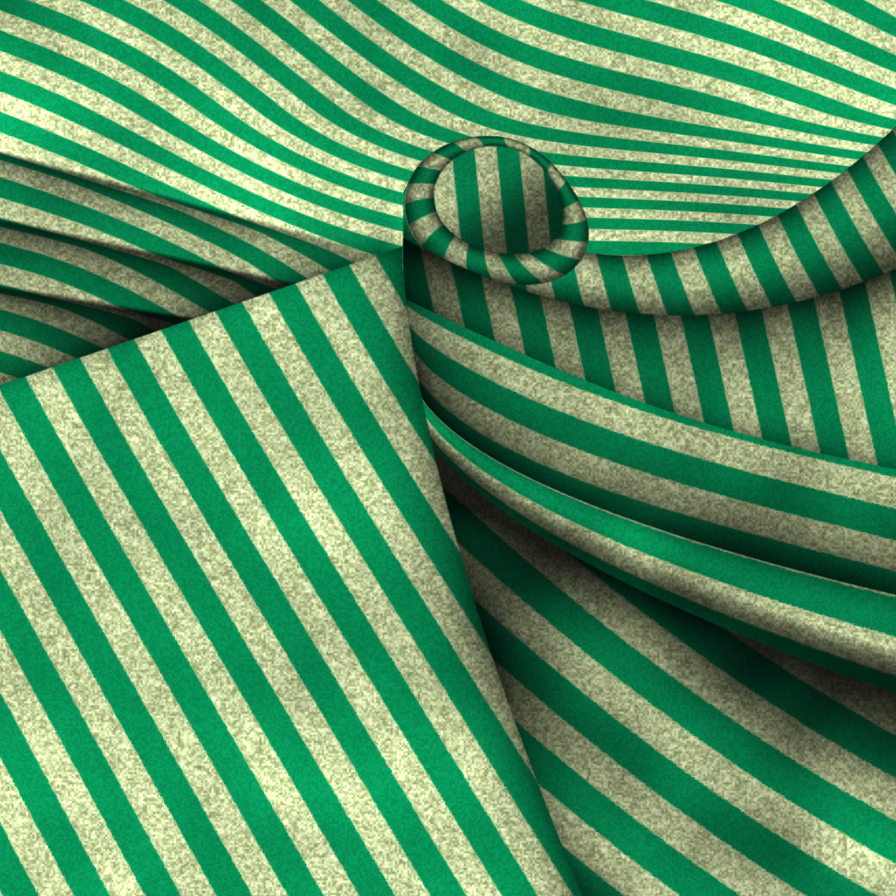
Give the GLSL for this texture, as a Shadertoy shader.

```glsl
// Draped cloth with woven green and metallic gold stripes, gathered into a curl.
// Each sheet has its own stripe phase and fold shading; sheets are layered back
// to front along smooth curves, and grain from hashed noise gives the gold sheen.
const float TAU = 6.2831853;

float hash(vec2 p) {
    vec3 h = fract(vec3(p.xyx) * 0.1031);
    h += dot(h, h.yzx + 33.33);
    return fract((h.x + h.y) * h.z);
}

float noise(vec2 p) {
    vec2 i = floor(p), f = fract(p);
    f = f * f * (3.0 - 2.0 * f);
    return mix(mix(hash(i), hash(i + vec2(1, 0)), f.x),
               mix(hash(i + vec2(0, 1)), hash(i + vec2(1, 1)), f.x), f.y);
}

// Striped weave: green is centred on whole values of the phase.
vec3 cloth(vec2 p, float phase, float shade) {
    float grain = noise(p * 430.0);
    float glint = noise(p * vec2(210.0, 270.0) + 40.0);
    float wave = cos(TAU * phase) + 0.2 * (grain - 0.5);
    float width = max(fwidth(wave), 0.04);
    vec3 green = vec3(0.03, 0.55, 0.33) * (0.91 + 0.18 * grain);
    vec3 gold = mix(vec3(0.50, 0.56, 0.37), vec3(1.03, 1.07, 0.84),
                    0.6 * grain + 0.4 * glint);
    return mix(gold, green, smoothstep(-width, width, wave)) * pow(max(shade, 0.25), 1.5);
}

float cover(float d) { return smoothstep(-0.0015, 0.0015, d); }

// Darkness that fades with distance below an overlapping edge.
float shadow(float d, float reach) { return exp(-max(d, 0.0) / reach); }

void mainImage(out vec4 fragColor, in vec2 fragCoord) {
    vec2 p = fragCoord / iResolution.xy;
    p.y = 1.0 - p.y; // measure downward from the top edge
    float x = p.x, y = p.y;
    float soft = 0.6 * noise(p * 7.0) + 0.4 * noise(p * 17.0) - 0.5;
    float along = max(x - 0.455, 0.0), right = x - 0.45;

    // Edges between the sheets
    float panelTop = 0.43 - 0.345 * x;
    float panelSide = 0.449 + 0.33 * pow(max(y - 0.28, 0.0), 1.5);
    float rimTop = 0.285 - 1.6 * (x - 0.7) * (x - 0.7);
    float rimEnd = 0.352 - 0.9 * (x - 0.76) * (x - 0.76);
    float bandEnd = 0.335 + 0.34 * along + 0.025 * sin(along * 5.5);
    float lipTop = 0.395 + 0.36 * pow(along, 0.48);
    float foldEnd = 0.43 + 0.48 * pow(along, 0.55);

    // Back sheet: diagonal stripes that level out at the right
    float bend = 0.45 * pow(max(x - 0.55, 0.0), 1.6) * (0.4 + 0.6 * smoothstep(0.0, 0.28, y));
    float phase = (y - 0.57 * x + 0.02 * sin(9.0 * x + 3.0 * y) + bend
                   + 0.2 * x * smoothstep(0.12, 0.3, y)) / 0.048;
    float shade = 1.0 + 0.25 * soft + 0.07 * sin(14.0 * (y - 0.4 * x));
    float leftFade = 1.0 - smoothstep(0.25, 0.46, x);
    for (int i = 0; i < 3; i++) { // creases at the left
        float d = y - (0.17 + 0.075 * float(i) + (0.27 - 0.05 * float(i)) * x);
        phase += 0.4 * smoothstep(0.0, 0.012, d) * leftFade;
        shade -= 0.6 * leftFade * smoothstep(-0.004, 0.004, d) * shadow(d, 0.032);
    }
    shade -= 0.4 * shadow(panelTop - y, 0.025) * (1.0 - smoothstep(0.42, 0.46, x));
    vec3 color = cloth(p, phase, shade);

    // Rounded rim sweeping out of the curl
    float t = clamp((y - rimTop) / (rimEnd - rimTop), 0.0, 1.0);
    vec3 sheet = cloth(p, (x - 0.3 * (y - 0.3) * (1.0 + 4.0 * (x - 0.7))) / 0.057,
                       0.46 + 0.46 * sin(0.5 * TAU * pow(t, 0.8)) + 0.2 * soft);
    color = mix(color, sheet, cover(min(right, y - max(rimTop, 0.215 - 2.0 * right))));

    // Curl: hollow with dark upright stripes, ringed by a thick uneven lip
    vec2 e = (p - vec2(0.555, 0.237)) / vec2(0.102, 0.081);
    e.y -= 0.2 * e.x;
    float r = length(e) + 0.05 * sin(3.0 * e.x + 2.0 * e.y), angle = atan(e.y, e.x);
    sheet = cloth(p, (x - 0.1 * y) / 0.05,
                  0.45 + 0.45 * smoothstep(0.5, -0.7, e.x + e.y) + 0.2 * soft);
    color = mix(color, sheet, cover((1.0 - r) * 0.09));
    float thick = 0.3 + 0.18 * e.y - 0.08 * e.x;
    float lip = clamp((r - 1.0 + thick) / thick, 0.0, 1.0);
    sheet = cloth(p, angle * 11.0 / TAU + 0.9 * r, 0.45 + 0.42 * sin(0.5 * TAU * lip));
    color = mix(color, sheet, cover(min(1.0 - r, r - 1.0 + thick) * 0.09));

    // Hanging band with nearly upright stripes
    shade = 0.97 - 0.6 * shadow(y - rimEnd, 0.04) - 0.3 * shadow(bandEnd - y, 0.02)
          - 0.35 * shadow(right, 0.06) + 0.3 * soft;
    sheet = cloth(p, (x - 0.22 * (y - 0.35)) / 0.061 + 0.3, shade);
    color = mix(color, sheet, cover(min(right, y - rimEnd)));

    // Upper fold fanning out, sinking into the recess above the next lip
    t = (y - bandEnd) / max(lipTop - bandEnd, 0.02);
    shade = 0.95 + 0.3 * soft - 0.55 * shadow(lipTop - y, 0.05) - 0.3 * shadow(right, 0.07);
    sheet = cloth(p, t * 2.0 + 0.1 + 0.05 * sin(9.0 * x), shade);
    color = mix(color, sheet, cover(min(right, y - bandEnd)));

    // Lower fold: green lip, then gold that catches light toward the right
    t = (y - lipTop) / max(foldEnd - lipTop, 0.015);
    shade = 0.68 + 0.25 * sin(TAU * (0.8 * t + 0.05)) + 0.3 * soft
          + 0.35 * smoothstep(0.6, 1.0, x) * shadow(abs(t - 0.55), 0.15);
    sheet = cloth(p, t * 1.25 - 0.28, shade);
    color = mix(color, sheet, cover(min(right, y - lipTop)));

    // Lower sheet in the shade of the folds, stripes steeper toward the panel
    shade = 0.97 - 0.7 * shadow(y - foldEnd, 0.08) - 0.4 * shadow(x - panelSide, 0.06)
          + 0.4 * soft + 0.08 * sin(30.0 * (y - 0.7 * x));
    sheet = cloth(p, (y - 0.55 * x + 0.375 * (1.0 - x) * (1.0 - x) - 0.39) / 0.095, shade);
    color = mix(color, sheet, cover(min(right, y - foldEnd)));

    // Front panel at the lower left, rolling away at its side
    phase = (x - (0.5 + 0.15 * x) * (y - 0.28) + 0.006 * sin(6.0 * y) - 0.369) / 0.071;
    shade = 1.02 + 0.22 * soft - 0.4 * shadow(panelSide - x, 0.03);
    sheet = cloth(p, phase, shade - 0.15 * shadow(y - panelTop, 0.012));
    fragColor = vec4(mix(color, sheet, cover(min(panelSide - x, y - panelTop))), 1.0);
}
```
